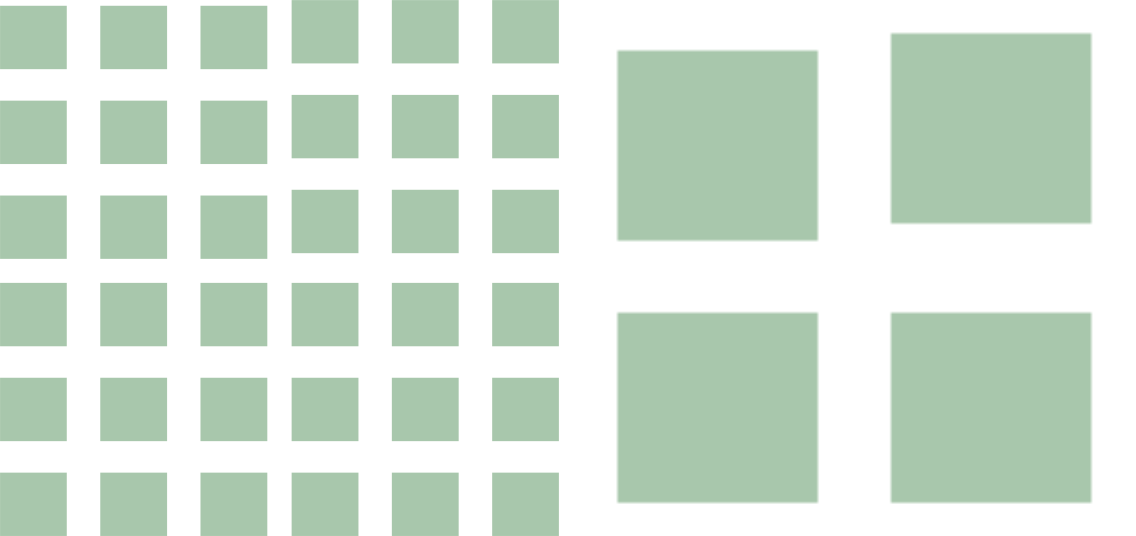
Left, the full canvas; right, a detail of the centre.
Write a Shadertoy shader that draws this pattern.

```glsl
// Thirty-six flat sage tiles on white: four blocks of three by three.
// Each quadrant repeats one box distance with mod; the blocks have
// their own origins, so the upper left block sits a little lower.

// Soft coverage of tiles repeated from an origin, in canvas fractions.
float tileCoverage(vec2 p, vec2 origin) {
    vec2 size = vec2(0.1193, 0.1182);
    vec2 pitch = vec2(0.1790, 0.1770);

    // Signed distance inside each pair of edges of the nearest tile
    vec2 local = mod(p - origin - 0.5 * size + 0.5 * pitch, pitch) - 0.5 * pitch;
    vec2 inside = 0.5 * size - abs(local);

    // One-pixel ramp, never thinner than a fixed share of the canvas
    vec2 softness = max(1.0 / iResolution.xy, vec2(0.002));
    vec2 edge = clamp(0.5 + inside / softness, 0.0, 1.0);
    return edge.x * edge.y;
}

void mainImage(out vec4 fragColor, in vec2 fragCoord) {
    vec2 uv = fragCoord / iResolution.xy;

    // Origin of the block that owns this quadrant
    bool right = uv.x > 0.5;
    bool upper = uv.y > 0.495;
    vec2 origin = vec2(right ? 0.5208 : 0.0,
                       upper ? (right ? 0.5277 : 0.5170) : 0.0);

    vec3 sage = vec3(0.659, 0.780, 0.673);
    vec3 color = mix(vec3(1.0), sage, tileCoverage(uv, origin));
    fragColor = vec4(color, 1.0);
}
```
